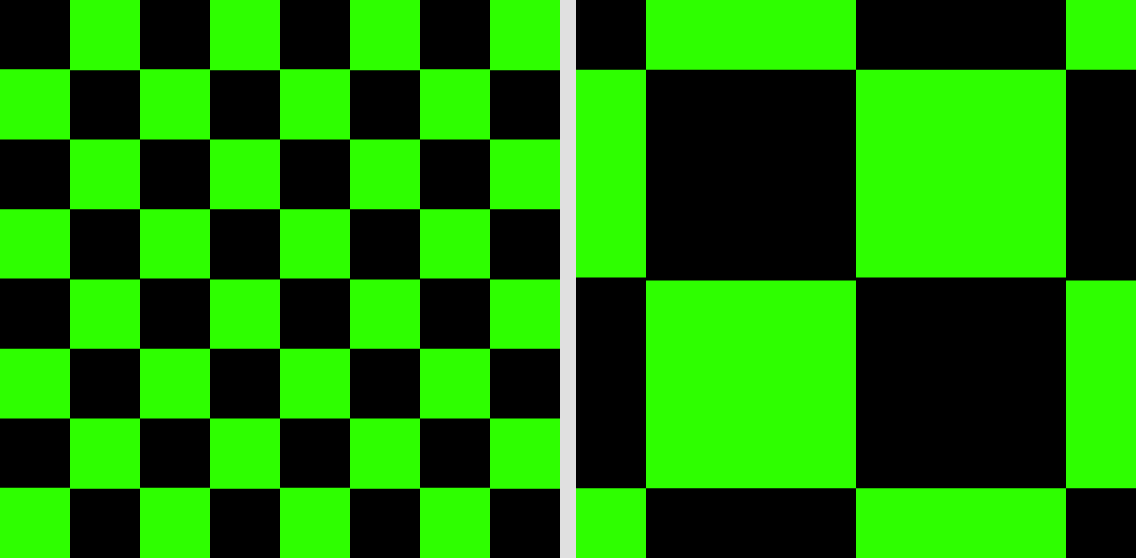
Left, the full canvas; right, a detail of the centre.
Give the GLSL for this pattern, as a WebGL 2 fragment shader.

```glsl
#version 300 es
precision highp float;
// An eight by eight checkerboard of vivid green and black filling the canvas.
// Signed distances to the column and row edges are multiplied into checks;
// a few row edges are widened or narrowed by a hair, as in a loose print.

uniform vec2 u_resolution;
out vec4 fragColor;

const vec2 CELLS = vec2(8.0, 8.0);        // checks across and down
const vec3 GREEN = vec3(0.18, 1.0, 0.0);
const vec3 BLACK = vec3(0.0);
const float BLEED = 0.0009;               // edge drift, in canvas heights
const float BLEED_STEP = 3.0;             // rows between drifting edges

// Distance to the nearest cell edge, in cells, with its sign flipping per cell.
vec2 alternatingDistance(vec2 p) {
    vec2 parity = 1.0 - 2.0 * mod(floor(p), 2.0);
    return parity * (0.5 - abs(fract(p) - 0.5));
}

// Growth of green at a row edge: inward at mid height, outward farther away.
float edgeBleed(float edge) {
    float fromMiddle = abs(edge - 0.5 * CELLS.y);
    float drifts = 1.0 - step(0.5, mod(fromMiddle, BLEED_STEP));
    return BLEED * drifts * (fromMiddle < 0.5 ? -1.0 : 1.0);
}

void main() {
    vec2 cell = gl_FragCoord.xy / u_resolution * CELLS;

    // Edge distances scaled to the smoothing width
    vec2 dist = alternatingDistance(cell) * u_resolution / CELLS;
    float column = clamp(2.0 * dist.x, -1.0, 1.0);
    float bleed = edgeBleed(floor(cell.y + 0.5)) * u_resolution.y;

    // Smoothed coverage of the green checks
    float green = clamp(0.5 + column * dist.y + bleed, 0.0, 1.0);
    fragColor = vec4(mix(BLACK, GREEN, green), 1.0);
}
```
